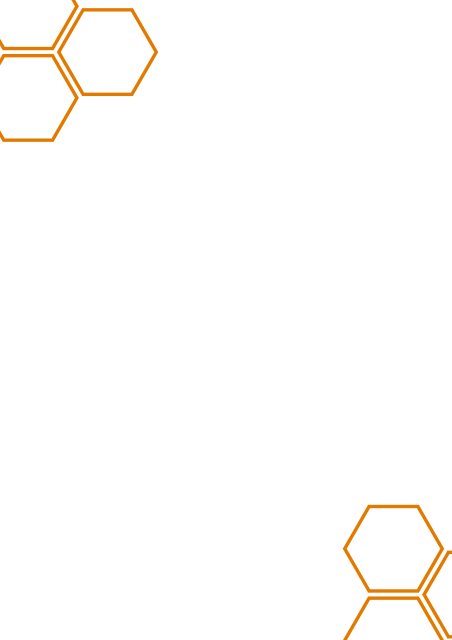
Give the GLSL for this background, as a Shadertoy shader.

```glsl
// Two matching clusters of three outlined hexagons on a plain white sheet,
// one at the top left corner and one at the bottom right.
// Each outline is a band around a mitred hexagon distance; lengths are in canvas heights.

#define PAPER_COLOR   vec3(1.0)
#define LINE_COLOR    vec3(0.89, 0.478, 0.0)
#define APOTHEM       0.0660
#define CELL_PITCH    0.1432
#define LINE_WIDTH    0.0053
#define TOP_LEFT      vec2(0.1680, 0.9186)
#define BOTTOM_RIGHT  vec2(0.0326, 0.0710)

const vec2 SLANT = vec2(0.8660254, 0.5);

// Flat-topped hexagon distance with sharp corners
float hexDistance(vec2 p, float apothem) {
    p = abs(p);
    return max(p.y, dot(p, SLANT)) - apothem;
}

// Three touching honeycomb cells: the anchor and its two left neighbours
float clusterOutline(vec2 p) {
    float nearest = 1e3;
    for (int i = -1; i <= 1; i++) {
        float side = float(i);
        vec2 cell = CELL_PITCH * SLANT * vec2(-abs(side), side);
        nearest = min(nearest, abs(hexDistance(p - cell, APOTHEM)));
    }
    return nearest - 0.5 * LINE_WIDTH;
}

void mainImage(out vec4 fragColor, in vec2 fragCoord) {
    vec2 p = fragCoord / iResolution.y;
    float aspect = iResolution.x / iResolution.y;
    float pixel = 1.0 / iResolution.y;

    // The lower cluster is anchored to the right edge
    float d = min(clusterOutline(p - TOP_LEFT),
                  clusterOutline(p - vec2(aspect, 0.0) - BOTTOM_RIGHT));

    // Smooth coverage over one pixel
    float ink = clamp(0.5 - d / pixel, 0.0, 1.0);
    fragColor = vec4(mix(PAPER_COLOR, LINE_COLOR, ink), 1.0);
}
```
